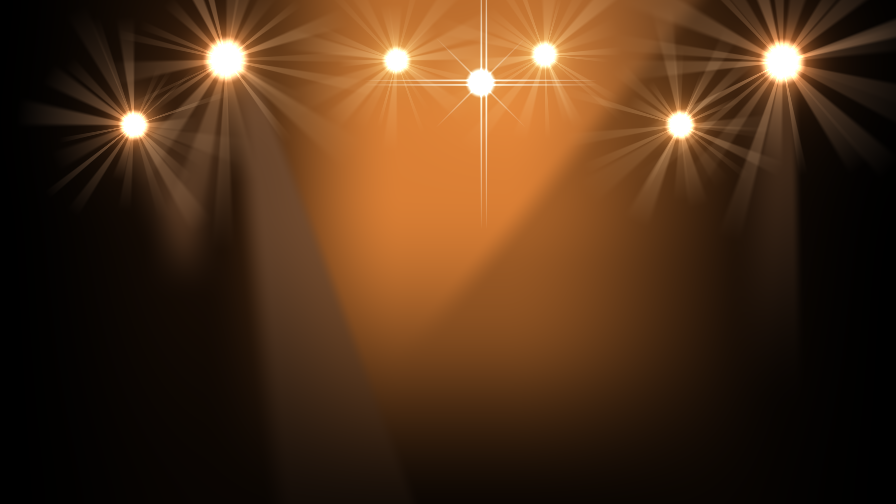
A WebGL 1 fragment shader for this background:

```glsl
precision highp float;

uniform vec2 u_resolution;

const float PI = 3.14159;
const vec3 AMBER = vec3(0.75, 0.44, 0.185);
const vec3 HAZE = vec3(0.44, 0.30, 0.20);
const vec3 WARM_WHITE = vec3(1.0, 0.93, 0.85);

float hash(float n) {
  return fract(sin(n * 91.345) * 4375.54);
}

vec3 screenBlend(vec3 base, vec3 light) {
  return 1.0 - (1.0 - base) * (1.0 - clamp(light, 0.0, 1.0));
}

// Amber wash, cut by a soft diagonal on its right side
vec3 stageWash(vec2 p) {
  float across = smoothstep(0.40, 0.80, p.x) * (1.0 - smoothstep(1.0, 1.56, p.x));
  float height = smoothstep(-0.05, 0.62, p.y);
  float diagonal = p.x + (1.0 - p.y) * 0.82 - 1.389;
  float shade = 0.24 * smoothstep(-0.04, 0.04, diagonal) * smoothstep(0.25, 0.5, p.y);
  vec3 wash = AMBER * across * height * (1.0 - shade);
  wash *= 1.0 - 0.16 * smoothstep(0.75, 1.0, p.y);

  // Pale haze above the diagonal
  float haze = smoothstep(0.45, 0.0, abs(diagonal + 0.04)) * smoothstep(0.03, -0.03, diagonal);
  wash += HAZE * 0.22 * haze * smoothstep(0.55, 1.0, p.y);

  // Dim room light, fading to black at the sides
  float room = smoothstep(0.0, 0.45, p.x) * smoothstep(1.78, 1.35, p.x);
  return wash + vec3(0.10, 0.052, 0.018) * room * (0.35 + 0.65 * height);
}

// Downward cone between two slanted edges, each given as (x at top, slope)
float cone(vec2 p, vec2 left, vec2 right, vec2 soft) {
  float drop = 1.0 - p.y;
  float fromLeft = p.x - left.x - left.y * drop;
  float fromRight = right.x + right.y * drop - p.x;
  return smoothstep(-soft.x, soft.x, fromLeft) * smoothstep(-soft.y, soft.y, fromRight);
}

// Spotlight with a hot core, halo and uneven wedge-shaped rays
vec3 lamp(vec2 p, vec2 center, float size, float seed) {
  vec2 d = p - center;
  float r = length(d) / size;
  float angle = atan(d.y, d.x);
  float rays = 0.0;
  for (int i = 0; i < 22; i++) {
    float k = float(i);
    float direction = (k + 0.8 * hash(k + seed)) * 2.0 * PI / 22.0;
    float offset = abs(mod(angle - direction + PI, 2.0 * PI) - PI);
    float width = mix(0.03, 0.16, hash(k * 1.7 + seed + 5.0));
    float reach = mix(0.45, 1.15, hash(k * 2.3 + seed + 9.0));
    float wedge = 1.0 - smoothstep(width * 0.5, width, offset);
    float fade = max(0.0, 1.0 - r / reach);
    rays += wedge * fade * mix(0.25, 0.65, hash(k + seed + 17.0));
  }
  vec3 light = vec3(0.62, 0.47, 0.35) * rays;
  light += vec3(0.95, 0.55, 0.28) * 0.85 * exp(-r * r * 45.0);
  light += vec3(0.45, 0.24, 0.10) * exp(-r * 5.0);
  return light + WARM_WHITE * (1.0 - smoothstep(0.07, 0.145, r));
}

// Pair of fine tapering streaks along the x axis
float streak(vec2 d, float reach, float gap) {
  float along = abs(d.x) / reach;
  float thickness = 0.0035 * (1.0 - 0.5 * min(along, 1.0));
  float line = 1.0 - smoothstep(0.0, thickness, abs(abs(d.y) - gap));
  return line * pow(max(0.0, 1.0 - along), 0.8);
}

vec3 sparkle(vec2 d) {
  vec2 diagonal = vec2(d.x + d.y, d.y - d.x) * 0.7071;
  float light = streak(d, 0.23, 0.0045);
  light += streak(d.yx - vec2(0.0, 0.006), 0.29, 0.005);
  light += 0.6 * (streak(diagonal, 0.125, 0.0) + streak(diagonal.yx, 0.125, 0.0));
  float r = length(d);
  light += 1.2 * (1.0 - smoothstep(0.021, 0.032, r));
  return vec3(1.0, 0.96, 0.90) * light + vec3(0.9, 0.5, 0.22) * 0.6 * exp(-r * 28.0);
}

void main() {
  vec2 p = gl_FragCoord.xy / u_resolution.y;
  p.x += 0.5 * (16.0 / 9.0 - u_resolution.x / u_resolution.y);
  vec3 color = stageWash(p);

  // Long beam and two short crossing beams on the left
  float beam = cone(p, vec2(0.454, 0.10), vec2(0.451, 0.371), vec2(0.03, 0.016));
  beam *= smoothstep(0.94, 0.76, p.y) * smoothstep(-0.35, 0.65, p.y);
  color = mix(color, HAZE * (0.45 + 0.5 * smoothstep(0.0, 0.6, p.y)), 0.8 * beam);
  float crossing = cone(p, vec2(0.19, 0.28), vec2(0.24, 0.32), vec2(0.05));
  crossing += cone(p, vec2(0.43, -0.20), vec2(0.50, -0.20), vec2(0.05));
  color += HAZE * 0.42 * crossing * smoothstep(0.40, 0.65, p.y) * smoothstep(0.90, 0.72, p.y);

  // Faint beam falling on the right
  float fall = cone(p, vec2(1.52, -0.05), vec2(1.575, 0.015), vec2(0.05, 0.012));
  color += HAZE * 0.40 * fall * smoothstep(0.18, 0.75, p.y) * smoothstep(0.92, 0.78, p.y);

  // Row of lamps
  color = screenBlend(color, lamp(p, vec2(0.449, 0.882), 0.34, 1.0));
  color = screenBlend(color, lamp(p, vec2(0.266, 0.752), 0.23, 14.0));
  color = screenBlend(color, lamp(p, vec2(0.787, 0.880), 0.22, 27.0));
  color = screenBlend(color, lamp(p, vec2(1.081, 0.891), 0.22, 38.0));
  color = screenBlend(color, lamp(p, vec2(1.350, 0.752), 0.23, 52.0));
  color = screenBlend(color, lamp(p, vec2(1.553, 0.877), 0.34, 66.0));
  color = screenBlend(color, sparkle(p - vec2(0.954, 0.836)));

  gl_FragColor = vec4(color, 1.0);
}
```
